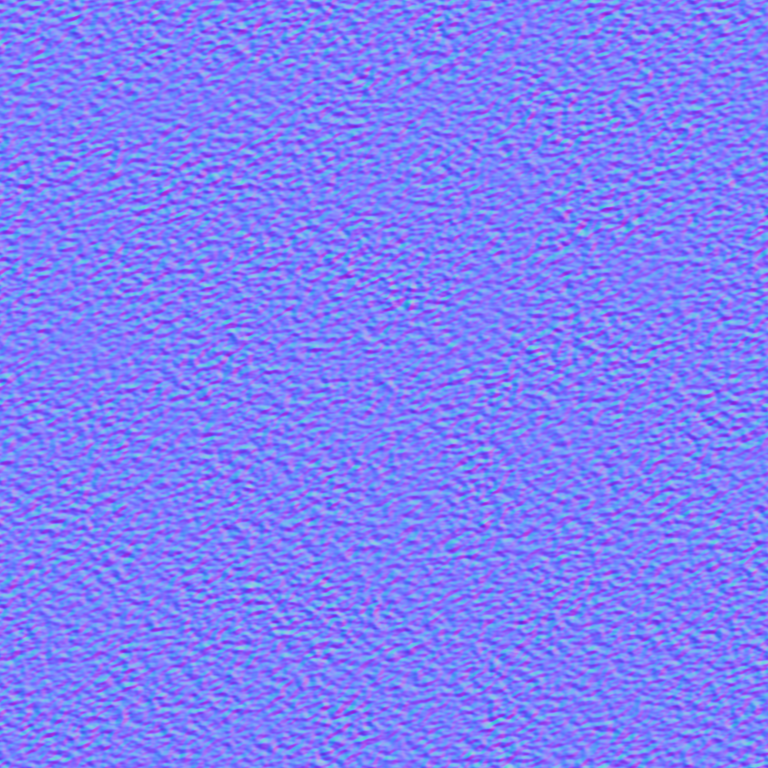
A Shadertoy shader for this texture map:

```glsl
#define GRAIN_FREQ vec2(64.0, 99.0) // grains across the canvas, finer vertically
#define SHEAR 0.18                  // tilts the grains up to the right
#define RELIEF 0.35                 // steepness of the bumps
#define LAYERS 3
#define LAYER_SCALE 1.33            // frequency step between layers
#define LAYER_GAIN 0.68             // height step between layers
#define LAYER_TURN 1.1              // rotation between layers, hides the lattice
#define PATCH_FREQ 9.0              // broad rough and calm areas
#define PATCH_DEPTH 0.5
#define SLOPE_STEP 0.0011
#define FLAT_TINT vec3(0.494, 0.495, 0.497)

// Random vector in -1..1 for an integer cell
vec2 hashVector(vec2 cell) {
    uvec2 q = uvec2(ivec2(cell)) * uvec2(1597334673u, 3812015801u);
    uint n = (q.x ^ q.y) * 1597334673u;
    n = (n ^ (n >> 15)) * 2246822519u;
    n ^= n >> 13;
    return vec2(n & 65535u, n >> 16) / 32767.5 - 1.0;
}

float gradientNoise(vec2 p) {
    vec2 cell = floor(p), f = p - cell;
    vec2 u = f * f * f * (f * (f * 6.0 - 15.0) + 10.0);
    vec2 e = vec2(1.0, 0.0);
    float a = dot(hashVector(cell), f);
    float b = dot(hashVector(cell + e.xy), f - e.xy);
    float c = dot(hashVector(cell + e.yx), f - e.yx);
    float d = dot(hashVector(cell + e.xx), f - e.xx);
    return mix(mix(a, b, u.x), mix(c, d, u.x), u.y);
}

// Grain height: stretched, sheared layers of rotated noise
float grainHeight(vec2 p) {
    p.y -= SHEAR * p.x;
    p *= GRAIN_FREQ;
    float c = cos(LAYER_TURN), s = sin(LAYER_TURN);
    mat2 turn = mat2(c, s, -s, c);
    float height = 0.0, gain = 1.0;
    for (int i = 0; i < LAYERS; i++) {
        p = turn * p + 37.3;
        height += gain * gradientNoise(p);
        p *= LAYER_SCALE;
        gain *= LAYER_GAIN;
    }
    return height;
}

void mainImage(out vec4 fragColor, in vec2 fragCoord) {
    vec2 p = fragCoord / iResolution.y;

    // Slope by central differences
    vec2 e = vec2(SLOPE_STEP, 0.0);
    vec2 slope = vec2(grainHeight(p + e.xy) - grainHeight(p - e.xy),
                      grainHeight(p + e.yx) - grainHeight(p - e.yx));
    slope *= RELIEF / (2.0 * SLOPE_STEP * GRAIN_FREQ.y);

    // Broad variation of roughness
    slope *= 1.0 + PATCH_DEPTH * gradientNoise(p * PATCH_FREQ + 5.7);

    // Pack the surface normal into colour
    vec3 normal = normalize(vec3(-slope, 1.0));
    fragColor = vec4(FLAT_TINT + 0.5 * normal, 1.0);
}
```
